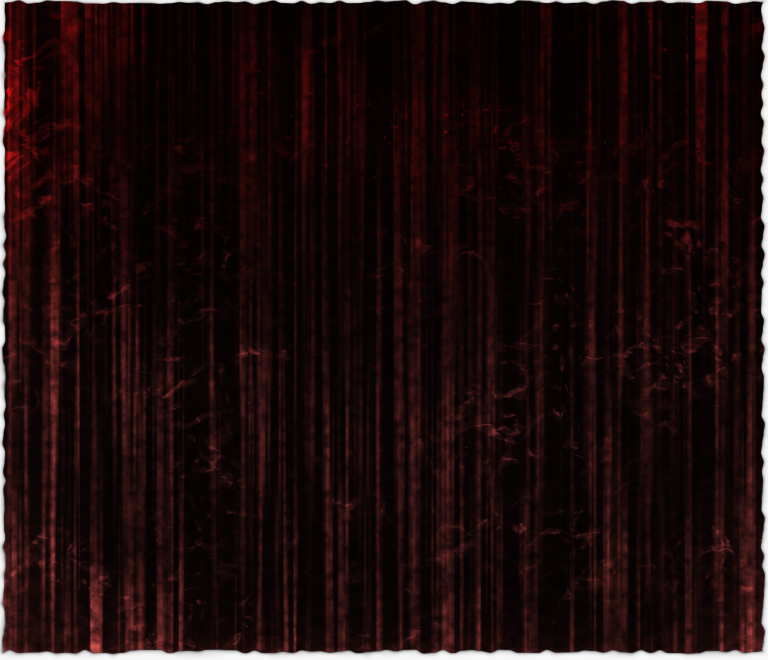
This texture is drawn by a Shadertoy shader. Its source:

```glsl
const vec3 BACKDROP = vec3(0.975);
const vec3 SOOT = vec3(0.016, 0.004, 0.004);
const vec3 DUSTY_RED = vec3(0.70, 0.27, 0.26);
const vec3 DEEP_RED = vec3(0.72, 0.08, 0.08);
const vec3 EMBER_RED = vec3(0.85, 0.05, 0.05);
const vec4 MARGINS = vec4(0.007, 0.013, 0.0085, 0.004); // left, bottom, right, top
const float EDGE_WOBBLE = 0.007;
const float EDGE_SOFTNESS = 0.0014;
const float SHADOW_REACH = 0.0022;
const float STREAK_DENSITY = 150.0;
const float VEIN_STRENGTH = 0.42;
const float CHIP_STRENGTH = 0.3;
const int VEIN_COUNT = 18;

float hash(vec2 p) {
    vec3 q = fract(p.xyx * 0.1031);
    q += dot(q, q.yzx + 33.33);
    return fract((q.x + q.y) * q.z);
}

float noise(vec2 p) {
    vec2 cell = floor(p), f = fract(p);
    f = f * f * (3.0 - 2.0 * f);
    return mix(mix(hash(cell), hash(cell + vec2(1, 0)), f.x),
               mix(hash(cell + vec2(0, 1)), hash(cell + vec2(1, 1)), f.x), f.y);
}

float fbm(vec2 p) {
    float sum = 0.0, gain = 0.533;
    for (int i = 0; i < 4; i++) {
        sum += gain * noise(p);
        p = mat2(1.6, 1.2, -1.2, 1.6) * p + 17.3;
        gain *= 0.5;
    }
    return sum;
}

// Narrow vertical scratches, cut by thin black gaps
float streaks(vec2 p) {
    float wide = noise(vec2(p.x * STREAK_DENSITY, p.y * 2.0));
    float fine = noise(vec2(p.x * STREAK_DENSITY * 1.7 + 40.0, p.y * 6.0));
    float gaps = smoothstep(0.2, 0.55, noise(vec2(p.x * STREAK_DENSITY * 0.8 + 91.0, p.y * 0.8)));
    float band = noise(vec2(p.x * 24.0, p.y * 3.0 + 9.0));
    return smoothstep(0.25, 0.95, 0.6 * wide + 0.4 * fine) * gaps * (0.7 + 0.6 * band);
}

// Crooked creases that break up into crumbs along their borders
float veins(vec2 p, float aspect, float chips) {
    vec2 bent = p + 0.11 * (vec2(fbm(p * 9.0), fbm(p * 9.0 + 50.0)) - 0.5)
                  + 0.016 * (vec2(noise(p * 60.0), noise(p * 60.0 + 30.0)) - 0.5);
    float broken = smoothstep(0.3, 0.65, noise(p * 28.0 + 4.0));
    float sum = 0.0;
    for (int i = 0; i < VEIN_COUNT; i++) {
        float id = float(i) + 1.0;
        vec2 center = vec2(aspect * fract(id * 0.618 + 0.1), fract(id * 0.382 * id + 0.23));
        float angle = mix(-0.8, 0.65, hash(vec2(id, 7.0)));
        float reach = mix(0.08, 0.24, hash(vec2(id, 19.0)));
        vec2 dir = vec2(cos(angle), sin(angle));
        vec2 d = bent - center;
        float along = abs(dot(d, dir));
        float across = abs(dot(d, vec2(-dir.y, dir.x)));
        float core = 1.0 - smoothstep(0.0, 0.005, across);
        float fringe = 1.0 - smoothstep(0.0, 0.026, across);
        float fade = 1.0 - smoothstep(reach * 0.4, reach, along);
        sum += fade * (core * (0.12 + 0.6 * chips) * (0.3 + 0.7 * broken) + 0.75 * fringe * chips * broken)
             * mix(0.35, 1.0, hash(vec2(id, 31.0)));
    }
    return min(sum, 1.1);
}

void mainImage(out vec4 fragColor, in vec2 fragCoord) {
    float aspect = iResolution.x / iResolution.y;
    vec2 p = fragCoord / iResolution.y;
    vec2 uv = fragCoord / iResolution.xy;

    // Wear grows toward the sides and the bottom
    float left = exp(-uv.x * 7.0), right = exp((uv.x - 1.0) * 9.0);
    float bottom = exp(-uv.y * 3.0);
    float corners = (exp(-uv.x * 18.0) + exp((uv.x - 1.0) * 18.0)) * exp(-uv.y * 8.0);
    float cloud = fbm(p * 5.0);
    float exposure = (0.19 + 0.17 * left + 0.22 * bottom + 0.07 * right) * (0.25 + 1.5 * cloud);

    // Fine grit and angular chips
    float grit = fbm(p * 95.0 + 11.0);
    float chips = smoothstep(0.5, 0.75, fbm(p * vec2(62.0, 74.0) + 3.0 * noise(p * 25.0)));
    float patches = smoothstep(0.5, 0.7, fbm(p * 6.5 + 3.0));
    float wisps = 1.0 - smoothstep(0.0, 0.06, abs(fbm(p * vec2(22.0, 38.0) + 70.0) - 0.5));

    // Light caught by scratches, creases and chips
    float light = exposure * (0.06 + streaks(p)) * (0.25 + 1.5 * grit);
    float relief = mix(1.0, 0.4, smoothstep(0.5, 0.95, uv.y));
    light += VEIN_STRENGTH * relief * veins(p, aspect, chips) * (0.4 + 0.7 * cloud);
    light += CHIP_STRENGTH * relief * patches * chips * (0.35 + 0.8 * wisps);
    light += 0.05 * relief * chips * wisps;
    light += corners * (0.12 + 0.4 * grit) * (0.4 + cloud);
    light += 0.35 * grit * exp(-uv.y * 50.0);
    vec3 color = SOOT + mix(DUSTY_RED, DEEP_RED, smoothstep(0.35, 0.9, uv.y)) * light;

    // Vivid sparks near the upper sides
    float upper = smoothstep(0.55, 0.85, uv.y);
    float ember = upper * (exp(-uv.x * 20.0) + 0.6 * exp((uv.x - 1.0) * 60.0));
    float specks = smoothstep(0.86, 0.98, noise(p * 120.0 + 5.0)) * smoothstep(0.5, 0.7, cloud);
    float glow = ember * (0.06 + 0.7 * chips + 0.3 * streaks(p)) * smoothstep(0.2, 0.75, cloud);
    color += EMBER_RED * (glow + 0.25 * upper * specks);

    // Ragged sheet over a soft shadow
    vec2 inner = min(p - MARGINS.xy, vec2(aspect, 1.0) - MARGINS.zw - p);
    float inside = min(inner.x, inner.y) + EDGE_WOBBLE * (noise(p * 70.0) - 0.5);
    float sheet = smoothstep(-EDGE_SOFTNESS, EDGE_SOFTNESS, inside);
    float shadow = 0.7 * exp(-max(-inside, 0.0) / SHADOW_REACH) * mix(1.0, 0.5, uv.y);
    fragColor = vec4(mix(BACKDROP * (1.0 - shadow), color, sheet), 1.0);
}
```
